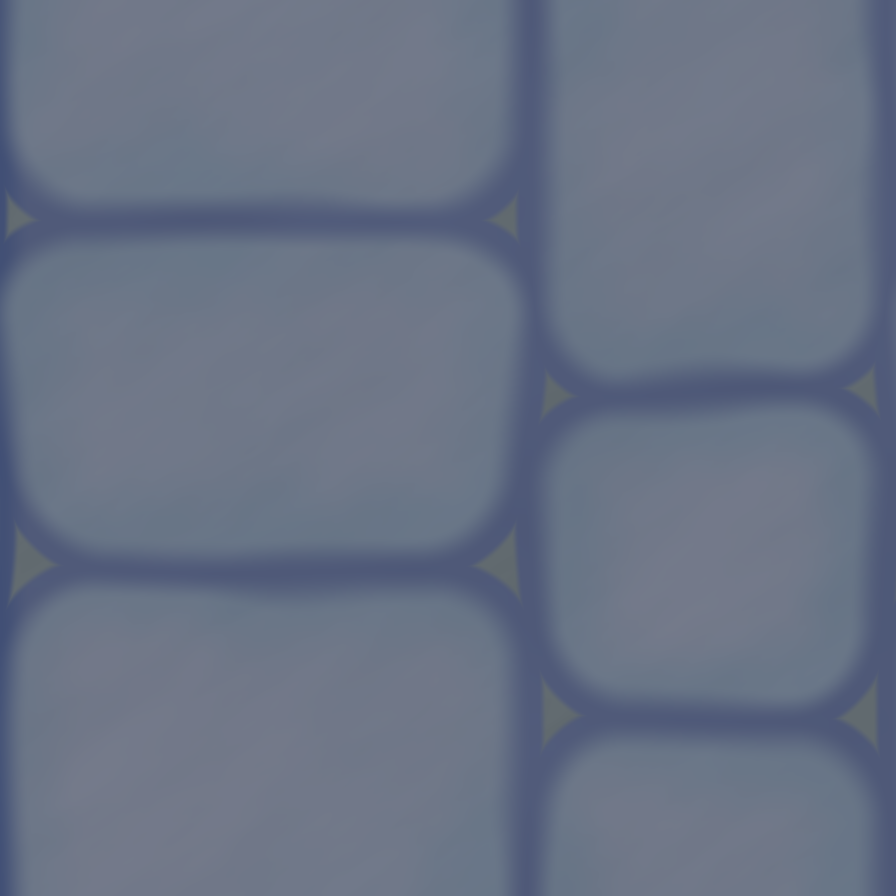
Give the GLSL for this texture, as a WebGL 1 fragment shader.

```glsl
precision highp float;
// Painted wall of large rounded stones in two columns, each holding a short
// and a tall block. Wrapped rounded-box distances shade soft blue joints and
// olive corner gaps; brushed noise tints the stone faces.

uniform vec2 u_resolution;

const vec3 STONE_WARM = vec3(0.448, 0.472, 0.537);
const vec3 STONE_COOL = vec3(0.408, 0.460, 0.528);
const vec3 JOINT      = vec3(0.312, 0.352, 0.474);
const vec3 JOINT_DEEP = vec3(0.235, 0.295, 0.450);
const vec3 GAP        = vec3(0.380, 0.415, 0.435);

const vec2 COLUMN_LEFT  = vec2(-0.004, 0.588);  // left edge of each column
const vec2 COLUMN_WIDTH = vec2(0.592, 0.408);
const vec2 SHORT_BASE   = vec2(0.365, 0.193);   // foot of each short block
const vec2 SHORT_HEIGHT = vec2(0.388, 0.367);
const float CORNER  = 0.112;   // corner radius
const float OVERLAP = 0.004;   // how far neighbours press together
const float TAPER   = 0.32;    // narrowing of short blocks to the foot
const float WOBBLE  = 0.016;   // unevenness of the outlines
const float RIM     = 0.044;   // depth at which a joint fades into stone

float hash(vec2 p) {
  vec3 q = fract(vec3(p.xyx) * 0.1031);
  q += dot(q, q.yzx + 33.33);
  return fract((q.x + q.y) * q.z);
}

float noise(vec2 p) {
  vec2 cell = floor(p);
  vec2 f = fract(p);
  f = f * f * (3.0 - 2.0 * f);
  float low = mix(hash(cell), hash(cell + vec2(1.0, 0.0)), f.x);
  float high = mix(hash(cell + vec2(0.0, 1.0)), hash(cell + 1.0), f.x);
  return mix(low, high, f.y);
}

float fbm(vec2 p) {
  float sum = 0.0;
  float weight = 0.5;
  for (int i = 0; i < 4; i++) {
    sum += weight * noise(p);
    p = mat2(1.6, 1.2, -1.2, 1.6) * p + 7.3;
    weight *= 0.5;
  }
  return sum / 0.9375;
}

float roundedBox(vec2 p, vec2 halfSize, float radius) {
  vec2 q = abs(p) - halfSize + radius;
  return length(max(q, 0.0)) + min(max(q.x, q.y), 0.0) - radius;
}

// Distance to one block, repeated with the period of the canvas
float block(vec2 p, vec2 corner, vec2 size, float taper) {
  vec2 local = fract(p - corner - 0.5 * size + 0.5) - 0.5;
  local.x *= 1.0 - taper * local.y;
  return roundedBox(local, 0.5 * size + OVERLAP, CORNER);
}

// Distance to the nearest block: negative inside
float wall(vec2 p) {
  float d = 1.0;
  for (int i = 0; i < 2; i++) {
    vec2 pick = i == 0 ? vec2(1.0, 0.0) : vec2(0.0, 1.0);
    float left = dot(COLUMN_LEFT, pick);
    float width = dot(COLUMN_WIDTH, pick);
    float base = dot(SHORT_BASE, pick);
    float height = dot(SHORT_HEIGHT, pick);
    d = min(d, block(p, vec2(left, base), vec2(width, height), TAPER));
    d = min(d, block(p, vec2(left, base + height), vec2(width, 1.0 - height), 0.0));
  }
  return d;
}

void main() {
  vec2 uv = gl_FragCoord.xy / u_resolution;

  // Uneven outlines
  vec2 warp = vec2(noise(uv * 5.0 + 3.1), noise(uv * 5.0 + 41.7)) - 0.5;
  float d = wall(uv + WOBBLE * warp);
  float depth = -d;

  // Brushed stone faces: cool borders, warmer middles, slanted strokes
  vec2 slant = mat2(0.8, -0.6, 0.6, 0.8) * uv;
  float cloud = fbm(uv * 5.0 + 11.0);
  float stroke = fbm(slant * vec2(6.0, 20.0) + 23.0);
  float warmth = smoothstep(0.03, 0.13, depth + 0.09 * (cloud - 0.5));
  warmth = clamp(warmth * 0.75 + 0.7 * (cloud - 0.4) + 0.3 * (stroke - 0.5), 0.0, 1.0);
  vec3 stone = mix(STONE_COOL, STONE_WARM, warmth);
  stone += 0.018 * (stroke - 0.5);

  // Soft joints, deeper blue along the left side
  float side = smoothstep(0.035, 0.0, uv.x) * (0.4 + 0.6 * cloud);
  vec3 joint = mix(JOINT, JOINT_DEEP, side) + 0.025 * (cloud - 0.5);
  float rim = RIM * (0.8 + 0.4 * noise(uv * 9.0 + 5.0));
  vec3 color = mix(joint, stone, smoothstep(0.004, rim, depth));

  // Olive gaps where rounded corners meet
  vec3 gap = GAP + 0.04 * (stroke - 0.5);
  color = mix(color, gap, smoothstep(0.005, 0.014, d));

  gl_FragColor = vec4(color, 1.0);
}
```
